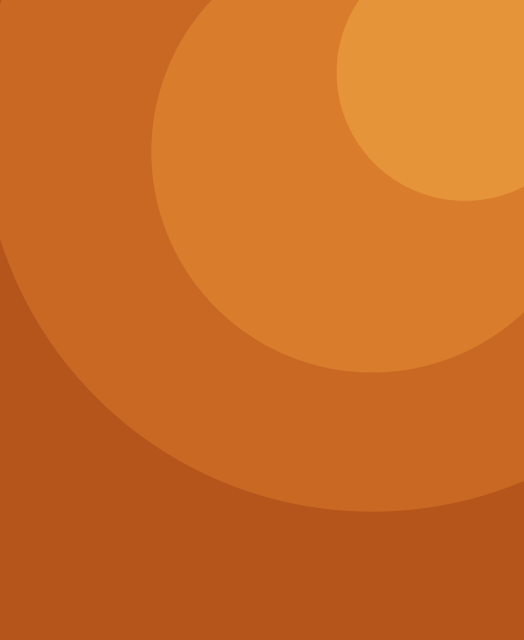
Write a WebGL 1 fragment shader that draws this background.

```glsl
precision highp float;

// Flat burnt-orange background with three nested, off-centre discs that
// brighten toward the upper right. Each disc is a circle distance function,
// painted from the largest to the smallest with a pixel-wide smooth edge.

uniform vec2 u_resolution;

// Disc geometry: centre x, centre y, radius, in units of the canvas height
const vec3 OUTER_DISC  = vec3(0.5815, 0.8100, 0.6095);
const vec3 MIDDLE_DISC = vec3(0.5815, 0.7630, 0.3450);
const vec3 INNER_DISC  = vec3(0.7265, 0.8867, 0.2005);

// Palette, from dark to light
const vec3 RUST   = vec3(0.710, 0.333, 0.106);
const vec3 COPPER = vec3(0.788, 0.408, 0.137);
const vec3 ORANGE = vec3(0.851, 0.490, 0.176);
const vec3 AMBER  = vec3(0.898, 0.580, 0.227);

// Edge softness in pixels, converted to canvas units in main()
const float EDGE_PIXELS = 1.0;

// Signed distance to a disc, negative inside
float discDistance(vec2 point, vec3 disc) {
  return length(point - disc.xy) - disc.z;
}

// Lay a disc of the given colour over the base
vec3 paintDisc(vec3 base, vec3 color, vec2 point, vec3 disc, float edge) {
  float coverage = clamp(0.5 - discDistance(point, disc) / edge, 0.0, 1.0);
  return mix(base, color, coverage);
}

void main() {
  vec2 point = gl_FragCoord.xy / u_resolution.y;
  float edge = EDGE_PIXELS / u_resolution.y;

  vec3 color = RUST;
  color = paintDisc(color, COPPER, point, OUTER_DISC, edge);
  color = paintDisc(color, ORANGE, point, MIDDLE_DISC, edge);
  color = paintDisc(color, AMBER, point, INNER_DISC, edge);

  gl_FragColor = vec4(color, 1.0);
}
```
